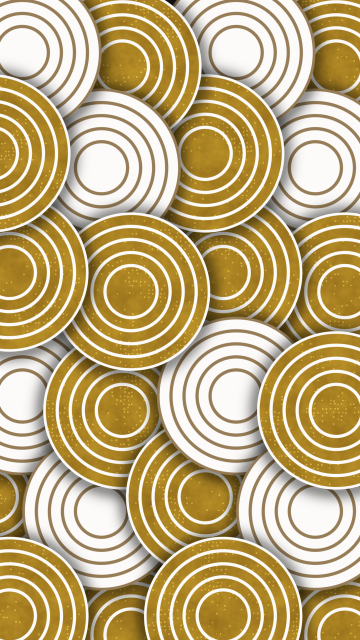
Write a WebGL 2 fragment shader that draws this pattern.

```glsl
#version 300 es
precision highp float;
// Overlapping gold and white discs with concentric rings and soft shadows.
// Discs sit on a staggered lattice and are painted from the lowest layer up;
// the gold is gradient noise with clustered glitter. One unit = canvas width.

uniform vec2 u_resolution;
out vec4 fragColor;

const float DISC_RADIUS = 0.220;
const float RING_STEP = 0.0362;

vec2 hash2(vec2 p) {
    vec3 q = fract(p.xyx * vec3(0.1031, 0.1030, 0.0973));
    q += dot(q, q.yzx + 33.33);
    return fract((q.xx + q.yz) * q.zy);
}

float gradientDot(vec2 cell, vec2 offset, vec2 f) {
    return dot(hash2(cell + offset) * 2.0 - 1.0, f - offset);
}

float gradientNoise(vec2 p) {
    vec2 cell = floor(p), f = fract(p);
    vec2 w = f * f * f * (f * (f * 6.0 - 15.0) + 10.0);
    float low = mix(gradientDot(cell, vec2(0, 0), f), gradientDot(cell, vec2(1, 0), f), w.x);
    float high = mix(gradientDot(cell, vec2(0, 1), f), gradientDot(cell, vec2(1, 1), f), w.x);
    return mix(low, high, w.y);
}

// Soft specks, one jittered point per cell, kept only where chance allows
float glitter(vec2 p, float density) {
    vec2 cell = floor(p);
    vec2 jitter = 0.3 + 0.4 * hash2(cell + 7.0);
    float speck = 1.0 - smoothstep(0.08, 0.34, length(fract(p) - jitter));
    return speck * step(hash2(cell + 51.0).x, density);
}

vec3 goldFoil(vec2 p) {
    float cloud = gradientNoise(p * 13.0) + 0.6 * gradientNoise(p * 31.0 + 5.0);
    float grain = gradientNoise(p * 75.0 + 11.0);
    vec3 gold = mix(vec3(0.59, 0.44, 0.11), vec3(0.72, 0.56, 0.15),
                    clamp(0.56 + 0.75 * cloud + 0.35 * grain, 0.0, 1.0));
    float cluster = smoothstep(-0.05, 0.45, gradientNoise(p * 9.0 + 23.0));
    return gold + vec3(0.17, 0.17, 0.11) * glitter(p * 90.0, 0.08 + 0.6 * cluster);
}

// Disc centre, measured down from the top edge; three row types repeat
vec2 discCentre(int row, int col) {
    int kind = row % 3;
    float odd = float(col % 2);
    vec3 start = kind == 0 ? vec3(0.062, 0.146, 0.278)
               : kind == 1 ? vec3(-0.024, 0.426, 0.306)
                           : vec3(0.026, 0.757, 0.338);
    return vec2(start.x + 0.594 * float(col / 2) + odd * start.z,
                start.y + 0.954 * float(row / 3) + odd * (kind == 2 ? 0.053 : 0.04));
}

// Upper rows stack leftwards, lower rows rightwards, the last row alternates
int discLayer(int row, int col) {
    if (row == 5) return col % 2 == 0 ? 12 : 0;
    if (row > 2) return 3 * col + (row == 3 ? 1 : 0);
    int tie = row == 2 ? 2 * (col % 2) : row;
    return 3 * (3 - col) + tie;
}

vec3 discColour(vec2 p, int row, int col, float pixel) {
    bool isWhite = row % 3 < 2 && (row % 3 + col) % 2 == 0;
    float r = length(p);
    float ring = clamp(round(r / RING_STEP), 2.0, 6.0) * RING_STEP;
    float line = 1.0 - smoothstep(-pixel, pixel, abs(r - ring) - 0.0045);
    vec3 white = vec3(0.99, 0.985, 0.98);
    vec3 face = isWhite ? white : goldFoil(p + 3.7 * vec2(row + 1, col + 2));
    vec3 ink = isWhite ? vec3(0.59, 0.49, 0.34) : white;
    return mix(face, ink, line);
}

void main() {
    vec2 p = vec2(gl_FragCoord.x, u_resolution.y - gl_FragCoord.y) / u_resolution.x;
    float pixel = 0.7 / u_resolution.x;
    vec3 colour = vec3(0.16, 0.15, 0.14);

    for (int layer = 0; layer <= 12; layer++) {
        for (int i = 0; i < 24; i++) {
            int row = i / 4, col = i % 4;
            if (discLayer(row, col) != layer) continue;
            vec2 q = p - discCentre(row, col);
            float edge = length(q) - DISC_RADIUS;
            if (edge > 0.08) continue;

            // Soft shadow, then the disc itself
            float gap = max(length(q - vec2(0.0, 0.004)) - DISC_RADIUS, 0.0) / 0.027;
            colour *= 1.0 - 0.42 * exp(-gap * gap);
            float cover = 1.0 - smoothstep(-pixel, pixel, edge);
            if (cover > 0.0) colour = mix(colour, discColour(q, row, col, pixel), cover);
        }
    }
    fragColor = vec4(colour, 1.0);
}
```
